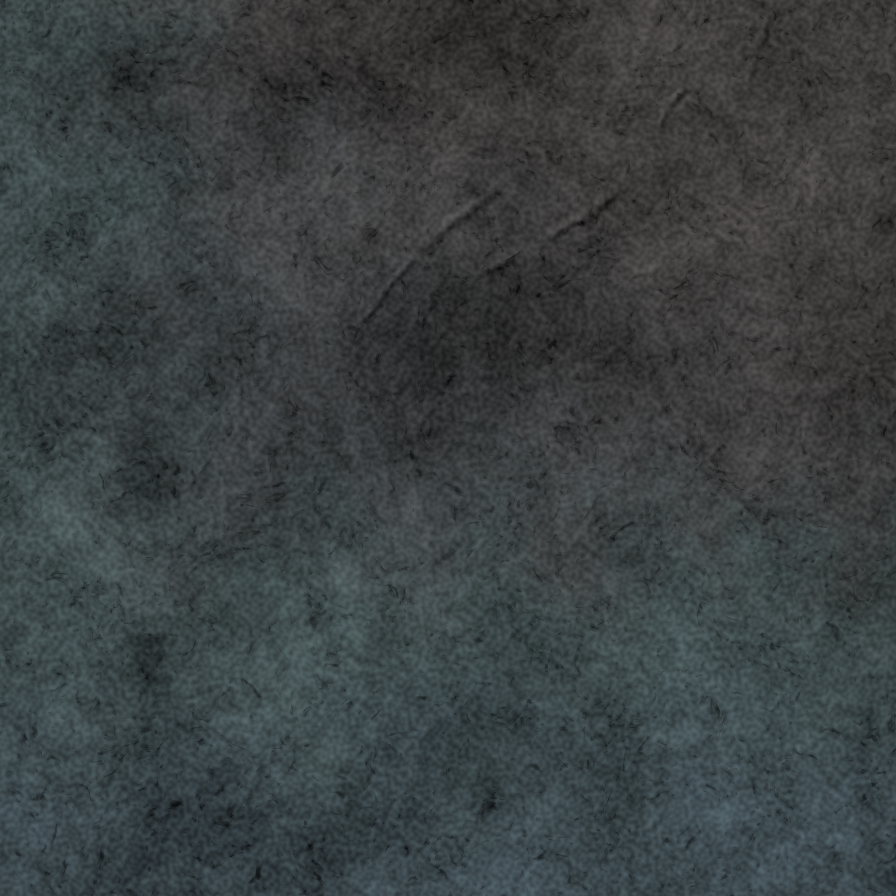
Write a WebGL 2 fragment shader that draws this texture.

```glsl
#version 300 es
precision highp float;

uniform vec2 u_resolution;
out vec4 fragColor;

// Stain colours
const vec3 WARM = vec3(0.243, 0.234, 0.231);
const vec3 SLATE = vec3(0.230, 0.241, 0.249);
const vec3 TEAL = vec3(0.230, 0.277, 0.279);
const vec3 BLUE = vec3(0.232, 0.280, 0.301);

// Strengths and sizes, in canvas units
const float EXPOSURE = 1.04;
const float CLOUD_SCALE = 4.5;
const float CLOUD_DEPTH = 0.42;
const float BLOTCH_SCALE = 17.0;
const float BLOTCH_DEPTH = 0.26;
const float MOTTLE_SCALE = 62.0;
const float MOTTLE_DEPTH = 0.25;
const float GRAIN_SCALE = 170.0;
const float GRAIN_DEPTH = 0.33;
const float SPECK_SCALE = 88.0;
const float SPECK_DEPTH = 0.34;
const float SMUDGE_DEPTH = 0.25;
const float CREASE_WIDTH = 0.0038;
const float CREASE_SHADOW = 0.36;
const float CREASE_LIGHT = 0.20;

const mat2 TILT = mat2(0.8, 0.6, -0.6, 0.8);

// Smudges: centre, radii
const vec4 SMUDGES[7] = vec4[7](
    vec4(0.55, 0.61, 0.32, 0.065), vec4(0.16, 0.93, 0.07, 0.070),
    vec4(0.37, 0.91, 0.09, 0.070), vec4(0.27, 0.06, 0.13, 0.055),
    vec4(0.16, 0.48, 0.03, 0.070), vec4(0.57, 0.96, 0.08, 0.050),
    vec4(0.17, 0.27, 0.025, 0.05));

// Creases: start, end
const vec4 CREASES[4] = vec4[4](
    vec4(0.39, 0.63, 0.58, 0.81), vec4(0.53, 0.68, 0.71, 0.80),
    vec4(0.74, 0.85, 0.79, 0.93), vec4(0.84, 0.89, 0.86, 0.99));

// Unit gradient at a lattice point
vec2 latticeGradient(ivec2 cell) {
    uvec2 h = uvec2(cell) * 1664525u + 1013904u;
    h.x += h.y * 1664525u;
    h.y += h.x * 1664525u;
    h ^= h >> 16u;
    h.x += h.y * 1664525u;
    h ^= h >> 15u;
    float angle = float(h.x & 65535u) / 65536.0 * 6.28319;
    return vec2(cos(angle), sin(angle));
}

float gradientNoise(vec2 p) {
    vec2 base = floor(p), f = p - base;
    ivec2 c = ivec2(base);
    vec2 s = f * f * f * (f * (f * 6.0 - 15.0) + 10.0);
    float a = dot(latticeGradient(c), f);
    float b = dot(latticeGradient(c + ivec2(1, 0)), f - vec2(1, 0));
    float d = dot(latticeGradient(c + ivec2(0, 1)), f - vec2(0, 1));
    float e = dot(latticeGradient(c + ivec2(1, 1)), f - vec2(1, 1));
    return mix(mix(a, b, s.x), mix(d, e, s.x), s.y);
}

float fractalNoise(vec2 p) {
    float sum = 0.0, weight = 0.6;
    for (int i = 0; i < 4; i++) {
        sum += weight * gradientNoise(p);
        p = 2.0 * TILT * p + 17.3;
        weight *= 0.6;
    }
    return sum;
}

// Broad colour drift: warm top right, teal left, blue bottom
vec3 stainColour(vec2 p) {
    vec3 colour = mix(SLATE, WARM, smoothstep(0.75, 1.4, p.x * 0.75 + p.y));
    colour = mix(colour, TEAL, 0.85 * smoothstep(0.34, 0.0, p.x));
    colour = mix(colour, TEAL, smoothstep(0.55, 0.25, p.y));
    return mix(colour, BLUE, smoothstep(0.34, 0.02, p.y));
}

float smudgeAmount(vec2 p) {
    float amount = 0.0;
    for (int i = 0; i < SMUDGES.length(); i++) {
        vec2 q = (p - SMUDGES[i].xy) / SMUDGES[i].zw;
        amount = max(amount, exp(-dot(q, q)));
    }
    return amount;
}

// Thin shadow with a lit lip beside it, broken along its length
float creaseRelief(vec2 p) {
    float relief = 0.0;
    for (int i = 0; i < CREASES.length(); i++) {
        vec2 span = CREASES[i].zw - CREASES[i].xy, q = p - CREASES[i].xy;
        float along = dot(q, span) / dot(span, span);
        float side = (span.x * q.y - span.y * q.x) / length(span) / CREASE_WIDTH;
        float ends = smoothstep(0.0, 0.12, along) * smoothstep(1.0, 0.8, along);
        float wear = smoothstep(-0.5, 0.25, gradientNoise(p * 28.0 + float(i) * 9.0));
        float shadow = CREASE_SHADOW * exp(-side * side);
        float light = CREASE_LIGHT * exp(-(side - 2.0) * (side - 2.0));
        relief += ends * wear * (light - shadow);
    }
    return relief;
}

void main() {
    vec2 p = gl_FragCoord.xy / u_resolution;
    vec2 drift = vec2(fractalNoise(p * 7.0 + 3.0), fractalNoise(p * 7.0 + 41.0));
    vec3 colour = stainColour(p + drift * 0.2);

    // Tone: clouds, blotches, mottling and fine grain
    float cloud = fractalNoise(p * CLOUD_SCALE + 60.0);
    float blotch = fractalNoise(TILT * p * BLOTCH_SCALE + 23.0);
    float tone = 1.0 + CLOUD_DEPTH * cloud + BLOTCH_DEPTH * blotch;
    tone += MOTTLE_DEPTH * gradientNoise(p * MOTTLE_SCALE + drift * 4.0);
    tone += GRAIN_DEPTH * gradientNoise(TILT * p * GRAIN_SCALE);

    // Dark specks, gathered where the blotches are dark
    float speck = fractalNoise(TILT * p * SPECK_SCALE + drift * 5.0) - 0.35 * blotch;
    tone -= SPECK_DEPTH * smoothstep(0.14, 0.50, speck);
    tone -= SMUDGE_DEPTH * smudgeAmount(p + drift * 0.06);
    tone += creaseRelief(p + drift * 0.02);

    fragColor = vec4(colour * tone * EXPOSURE, 1.0);
}
```
